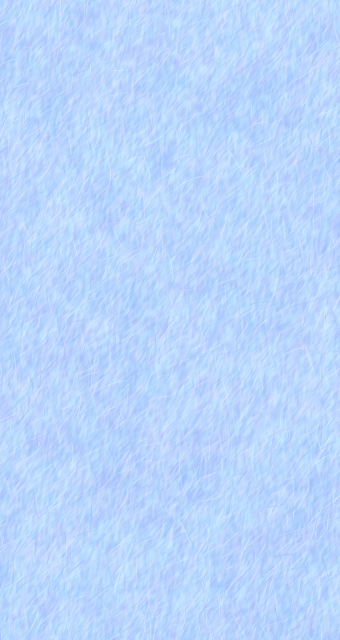
Reproduce this texture procedurally as a WebGL 1 fragment shader.

```glsl
precision highp float;
// Pale blue felt: faint cloudy mottling under a fine streaky nap,
// covered with layers of thin, slightly bent fibres that lean to the right.
// Each layer is a jittered grid holding one fibre per cell.
#define BASE_COLOR vec3(0.720, 0.836, 0.992)
#define LIGHT_FIBRE vec3(0.86, 0.925, 1.0)
#define DARK_FIBRE vec3(0.64, 0.755, 0.985)
#define LEAN 1.12
#define LEAN_SPREAD 0.95
#define CELL 0.031
#define FIBRE_WIDTH 0.0009
#define FIBRE_OPACITY 0.6
#define MOTTLE 0.085
#define NAP 0.15
#define HUE_SHIFT 0.09
#define LAYERS 9

uniform vec2 u_resolution;

float hash(vec2 p) {
  return fract(sin(dot(p, vec2(127.1, 311.7))) * 43758.5453);
}

float noise(vec2 p) {
  vec2 i = floor(p);
  vec2 f = fract(p);
  f = f * f * (3.0 - 2.0 * f);
  float low = mix(hash(i), hash(i + vec2(1.0, 0.0)), f.x);
  float high = mix(hash(i + vec2(0.0, 1.0)), hash(i + 1.0), f.x);
  return mix(low, high, f.y);
}

// Four octaves of noise, centred on zero.
float clouds(vec2 p) {
  float sum = 0.0;
  float weight = 0.5;
  for (int i = 0; i < 4; i++) {
    sum += weight * (noise(p) - 0.5);
    p = mat2(1.6, 1.2, -1.2, 1.6) * p + 17.3;
    weight *= 0.75;
  }
  return sum;
}

// Coordinates along (x) and across (y) a direction.
vec2 align(vec2 p, float angle) {
  float c = cos(angle);
  float s = sin(angle);
  return vec2(c * p.x + s * p.y, c * p.y - s * p.x);
}

// Short fine streaks in two crossing directions, centred on zero.
float nap(vec2 p) {
  float steep = noise(align(p, LEAN + 0.35) * vec2(85.0, 270.0));
  float slanted = noise(align(p, LEAN - 0.25) * vec2(105.0, 320.0) + 41.0);
  return 0.55 * steep + 0.45 * slanted - 0.5;
}

// Coverage of one bent fibre with tapering ends.
float fibre(vec2 p, float angle, float reach, float bend, float pixel) {
  vec2 q = align(p, angle);
  float offset = abs(q.y - bend * q.x * q.x);
  float line = 1.0 - smoothstep(0.0, FIBRE_WIDTH + 0.5 * pixel, offset);
  return line * (1.0 - smoothstep(0.5 * reach, reach, abs(q.x)));
}

// Lays one grid of fibres over the colour.
vec3 addFibres(vec3 color, vec2 p, float layer, float pixel) {
  vec2 grid = p / CELL + layer * vec2(13.37, 7.71);
  vec2 home = floor(grid);
  for (int y = -1; y <= 1; y++) {
    for (int x = -1; x <= 1; x++) {
      vec2 cell = home + vec2(float(x), float(y));
      vec2 seed = cell + layer * 31.7;
      vec2 center = cell + vec2(hash(seed), hash(seed + 5.3));
      float swirl = noise(cell * 0.22 + 9.0) - 0.5;
      float turn = hash(seed + 11.9) + hash(seed + 15.1) - 1.0;
      float angle = LEAN + LEAN_SPREAD * turn + 0.5 * swirl;
      float reach = CELL * mix(0.2, 0.95, hash(seed + 19.4));
      float bend = 14.0 * (hash(seed + 23.8) - 0.5);
      float cover = fibre((grid - center) * CELL, angle, reach, bend, pixel);

      // Mostly pale strands, some dark; each drifts to cyan or lilac.
      float pale = step(0.4, hash(seed + 29.2));
      vec3 tint = mix(DARK_FIBRE, LIGHT_FIBRE, pale);
      tint += (hash(seed + 37.6) - 0.5) * vec3(-0.08, 0.08, 0.0);
      float strength = hash(seed + 43.1);
      cover *= FIBRE_OPACITY * mix(0.25, 1.0, strength * strength);
      color = mix(color, tint, cover);
    }
  }
  return color;
}

void main() {
  vec2 p = gl_FragCoord.xy / u_resolution.y;
  float pixel = 1.0 / u_resolution.y;

  // Mottled ground, streaked by the nap.
  float tone = MOTTLE * clouds(p * vec2(20.0, 16.0)) + NAP * nap(p);
  float streakHue = noise(align(p, LEAN) * vec2(65.0, 170.0) + 80.0) - 0.5;
  float hue = 0.6 * clouds(p * 13.0 + 63.0) + 0.7 * streakHue;
  vec3 color = BASE_COLOR + tone * vec3(1.0, 0.85, 0.08);
  color += HUE_SHIFT * hue * vec3(-0.45, 0.5, 0.02);

  for (int i = 0; i < LAYERS; i++) {
    color = addFibres(color, p, float(i) + 1.0, pixel);
  }
  gl_FragColor = vec4(clamp(color, 0.0, 1.0), 1.0);
}
```
